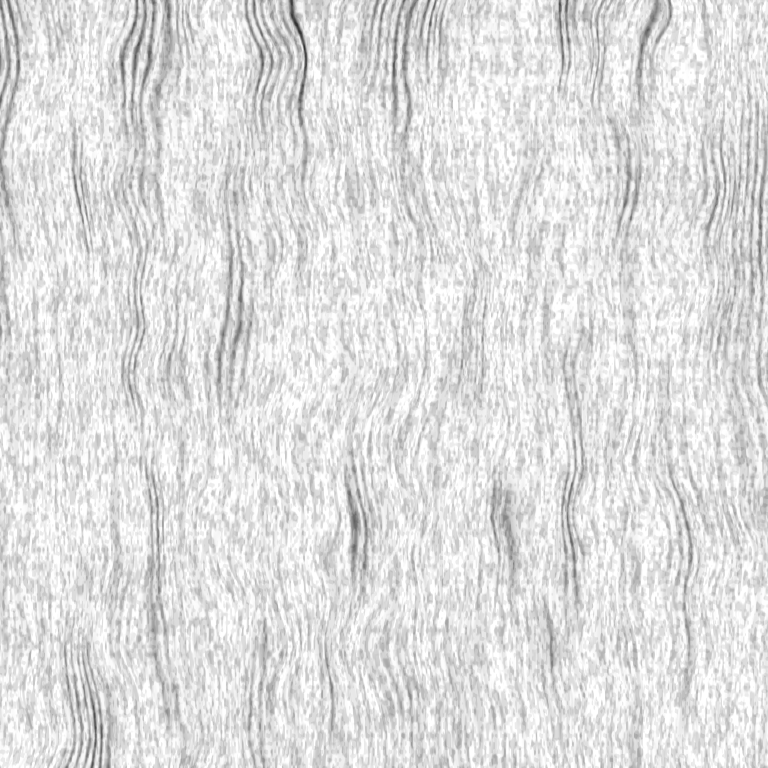
Reproduce this texture procedurally as a three.js fragment shader.

```glsl
varying vec2 vUv;

const float TAU = 6.2831853;
const vec3 PAPER = vec3(1.0);
const vec3 INK = vec3(0.2);

float hash(vec2 p) {
  return fract(sin(dot(p, vec2(127.1, 311.7))) * 43758.5453);
}

// Smooth value noise, 0 to 1
float noise(vec2 p) {
  vec2 cell = floor(p);
  vec2 f = fract(p);
  vec2 s = f * f * (3.0 - 2.0 * f);
  float low = mix(hash(cell), hash(cell + vec2(1.0, 0.0)), s.x);
  float high = mix(hash(cell + vec2(0.0, 1.0)), hash(cell + vec2(1.0)), s.x);
  return mix(low, high, s.y);
}

// Sideways bend of the fibres: broad waves plus tighter kinks
float bend(vec2 p, float amount) {
  float broad = noise(p * vec2(9.0, 8.0) + 3.7) - 0.5;
  float kink = noise(p * vec2(18.0, 17.0) + 21.3) - 0.5;
  return amount * (broad + 0.45 * kink);
}

// Noise drawn out along the fibres
float fibre(vec2 p, vec2 density, float low, float high) {
  return smoothstep(low, high, noise(p * density));
}

// Narrow bundles of parallel dark veins that fade in and out
float veins(vec2 p, float count) {
  float drift = 1.8 * noise(p * vec2(30.0, 3.0) + 9.1);
  float wave = 0.5 + 0.5 * sin(TAU * (p.x * count + drift));
  float bundle = smoothstep(0.46, 0.98, noise(p * vec2(31.0, 4.5) + 40.6));
  float weight = 0.4 + 0.6 * noise(p * vec2(80.0, 5.0) + 5.2);
  return bundle * weight * (0.08 + 0.92 * wave * wave);
}

void main() {
  float sway = bend(vUv, 0.04);
  vec2 grain = vUv + vec2(sway, 0.0);
  vec2 straight = vUv + vec2(0.4 * sway, 0.0);

  // Short flecks, finer specks and long faint fibres
  float flecks = fibre(straight, vec2(345.0, 95.0), 0.4, 0.76);
  float specks = fibre(straight + 7.0, vec2(400.0, 190.0), 0.4, 0.76);
  float strands = fibre(grain + 2.0, vec2(215.0, 12.0), 0.42, 0.85);
  float density = noise(grain * vec2(18.0, 6.0) + 63.0);

  float shade = 0.17 * flecks + 0.10 * specks;
  shade += 0.17 * strands * (0.4 + 0.7 * density);
  shade += 0.72 * veins(grain, 80.0);

  gl_FragColor = vec4(mix(PAPER, INK, clamp(shade, 0.0, 1.0)), 1.0);
}
```
